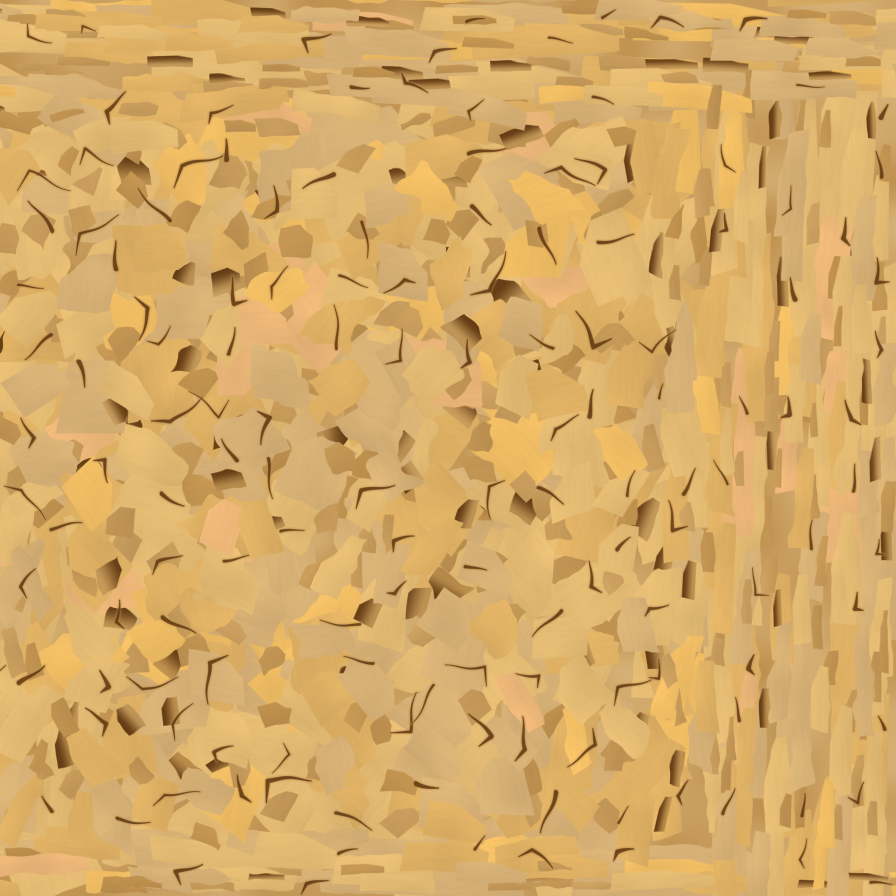
Write a Shadertoy shader that draws this texture.

```glsl
// Pressed wood-chip board: overlapping layers of ragged, angular chips with
// brown scraps in the gaps and thin forked cracks on top. Chips lie at random
// in the middle and turn into aligned strips near the top, bottom and right.

const vec3 PALE  = vec3(0.89, 0.73, 0.45);
const vec3 DULL  = vec3(0.84, 0.69, 0.46);
const vec3 HONEY = vec3(0.87, 0.69, 0.39);
const vec3 GOLD  = vec3(0.94, 0.74, 0.39);
const vec3 PEACH = vec3(0.92, 0.71, 0.47);
const vec3 BROWN = vec3(0.74, 0.56, 0.30);
const vec3 DARK  = vec3(0.40, 0.24, 0.08);

const float CHIP_RADIUS  = 0.044;
const float SCRAP_RADIUS = 0.017;
const float RAGGEDNESS   = 0.014;
const float STRIP_LENGTH = 1.45;
const float STRIP_WIDTH  = 0.40;
const float CRACK_CELLS  = 14.0;
const float CRACK_WIDTH  = 0.0019;
const float GRAIN        = 0.022;

float hash(vec2 p) {
    return fract(sin(dot(p, vec2(12.9898, 78.233))) * 43758.5453);
}

float noise(vec2 p) {
    vec2 i = floor(p), f = fract(p);
    f = f * f * (3.0 - 2.0 * f);
    return mix(mix(hash(i), hash(i + vec2(1, 0)), f.x),
               mix(hash(i + vec2(0, 1)), hash(i + vec2(1, 1)), f.x), f.y);
}

vec2 turn(vec2 p, float a) {
    float c = cos(a), s = sin(a);
    return vec2(c * p.x + s * p.y, c * p.y - s * p.x);
}

// x: how strongly pieces are aligned, y: the direction they follow
vec2 alignment(vec2 p) {
    float across = max(smoothstep(0.80, 0.90, p.y), 1.0 - smoothstep(0.03, 0.12, p.y));
    float upright = smoothstep(0.60, 0.82, p.x);
    float patchUp = smoothstep(0.55, 0.75, noise(p * 5.0 + 3.0)) * 0.6;
    upright = max(upright, patchUp * (1.0 - smoothstep(0.35, 0.5, p.y)));
    return vec2(max(across, upright), upright > across ? 1.5708 : 0.0);
}

vec3 chipColor(float r) {
    vec3 c = r < 0.36 ? PALE : r < 0.62 ? DULL : r < 0.87 ? HONEY : r < 0.96 ? GOLD : PEACH;
    return c;
}

// Paints one jittered grid of chips or scraps over the colour below
vec3 paintLayer(vec3 col, vec2 p, float cells, float radius, float chance,
                bool scrap, float seed, float px) {
    float wobble = noise(p * 38.0 + seed) + 0.5 * noise(p * 85.0 - seed) - 0.75;
    float mottle = noise(p * 26.0 + seed * 2.0) - 0.5;
    vec2 cell = floor(p * cells);
    for (int j = -1; j <= 1; j++)
    for (int i = -1; i <= 1; i++) {
        vec2 id = cell + vec2(i, j), key = id + seed * 17.3;
        if (hash(key + 0.7) > chance) continue;
        vec2 jitter = vec2(hash(key + 1.1), hash(key + 2.3)) - 0.5;
        vec2 center = (id + 0.5 + 0.7 * jitter) / cells;
        vec2 flow = alignment(center);
        float angle = flow.y + (hash(key + 3.7) - 0.5) * mix(3.1, 0.12, flow.x);
        vec2 q = turn(p - center, angle);
        q.x += q.y * (hash(key + 4.9) - 0.5) * 0.6;

        // Skewed box with one cut corner and a partly ragged rim
        vec2 halfSize = radius * vec2(0.75 + 0.25 * hash(key + 5.3), 0.55 + 0.4 * hash(key + 6.1));
        halfSize *= mix(vec2(1.0), vec2(STRIP_LENGTH, STRIP_WIDTH), flow.x);
        vec2 e = abs(q) - halfSize;
        float d = max(e.x, e.y);
        float cut = dot(q / halfSize, vec2(0.7, 0.7)) - 0.65 - 0.3 * hash(key + 7.9);
        d = max(d, cut * min(halfSize.x, halfSize.y));
        float ragged = smoothstep(0.1, 0.8, hash(key + 8.3)) * mix(1.0, 0.5, flow.x);
        d += wobble * RAGGEDNESS * ragged * (scrap ? 0.7 : 1.0);

        // Flat wood tone with a soft slope and fine fibres
        float tone = hash(key + 9.7), slope = q.y / halfSize.y;
        vec3 wood = chipColor(tone);
        if (scrap) {
            wood = mix(BROWN, DULL, 0.45 * hash(key + 10.1));
            wood = mix(wood, DARK, step(0.72, tone) * smoothstep(-0.9, 0.9, slope));
        }
        float fibre = noise(q * vec2(60.0, 420.0) + key) - 0.5;
        wood *= 1.0 + GRAIN * fibre + 0.07 * mottle + 0.018 * slope;
        col = mix(col, wood, 1.0 - smoothstep(-px, px, d));
    }
    return col;
}

// Distance to a segment from the origin along x, tapering to its tip
float taperedLine(vec2 q, float len, float width) {
    float t = clamp(q.x / len, 0.0, 1.0);
    return length(q - vec2(t * len, 0.0)) - width * (1.0 - 0.75 * t);
}

vec3 paintCracks(vec3 col, vec2 p, float px) {
    vec2 cell = floor(p * CRACK_CELLS);
    for (int j = -1; j <= 1; j++)
    for (int i = -1; i <= 1; i++) {
        vec2 id = cell + vec2(i, j), key = id + 91.7;
        if (hash(key) > 0.72) continue;
        vec2 center = (id + 0.15 + 0.7 * vec2(hash(key + 1.3), hash(key + 2.9))) / CRACK_CELLS;
        vec2 flow = alignment(center);
        float angle = flow.y + (hash(key + 3.1) - 0.5) * mix(6.28, 0.8, flow.x);
        vec2 q = turn(p - center, angle);
        q.y += 0.002 * sin(q.x * 110.0 + hash(key + 7.7) * 6.0);
        float len = mix(0.022, 0.052, hash(key + 4.3)) * mix(1.0, 0.6, flow.x);
        float width = CRACK_WIDTH * mix(0.6, 1.5, hash(key + 5.9));
        float d = taperedLine(q, len, width);
        float fork = mix(1.4, 2.4, hash(key + 6.7)) * sign(hash(key + 8.1) - 0.5);
        if (hash(key + 9.3) < 0.6) d = min(d, taperedLine(turn(q, fork), len * 0.5, width));
        col = mix(col, BROWN, 0.45 * (1.0 - smoothstep(0.0, 0.003, d)));
        col = mix(col, DARK, 0.92 * (1.0 - smoothstep(-px, px, d)));
    }
    return col;
}

void mainImage(out vec4 fragColor, in vec2 fragCoord) {
    vec2 p = fragCoord / iResolution.y;
    float px = 0.8 / iResolution.y;
    vec3 col = mix(BROWN, DULL, noise(p * 20.0));
    col = paintLayer(col, p,  9.0, CHIP_RADIUS * 1.9, 1.0, false, 1.0, px);
    col = paintLayer(col, p, 14.0, CHIP_RADIUS, 0.95, false, 2.0, px);
    col = paintLayer(col, p, 17.0, SCRAP_RADIUS * 1.2, 0.75, true, 3.0, px);
    col = paintLayer(col, p, 13.0, CHIP_RADIUS, 0.75, false, 4.0, px);
    col = paintLayer(col, p, 18.0, SCRAP_RADIUS, 0.60, true, 5.0, px);
    col = paintLayer(col, p, 15.0, CHIP_RADIUS * 0.75, 0.5, false, 6.0, px);
    col = paintCracks(col, p, px);
    fragColor = vec4(col, 1.0);
}
```
